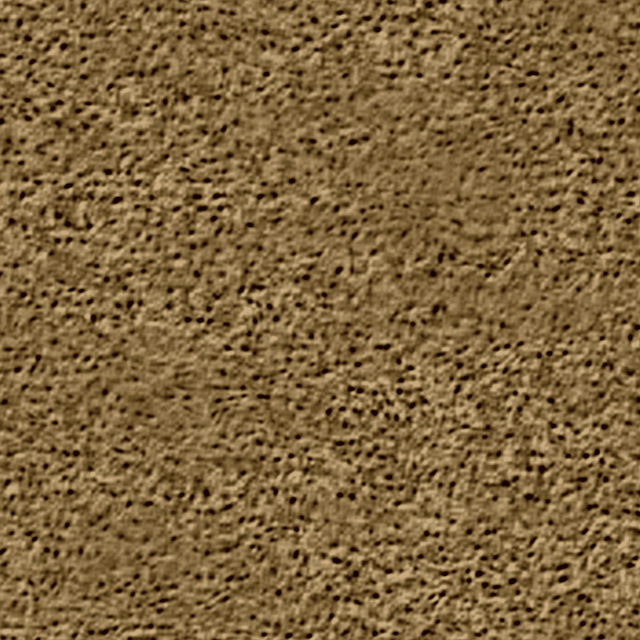
Give the GLSL for this texture, as a WebGL 1 fragment shader.

```glsl
precision highp float;
// Coarse burlap: uneven rows of dark gaps between lumpy tan yarns.
// Jittered soft pits and noise form a height field, lit from one side;
// the resulting tone is mapped onto a brown colour ramp.
uniform vec2 u_resolution;

const vec3 GAP_COLOR   = vec3(0.14, 0.04, 0.00);
const vec3 SHADE_COLOR = vec3(0.37, 0.27, 0.11);
const vec3 YARN_COLOR  = vec3(0.68, 0.57, 0.40);

const vec2  WEAVE_COUNT = vec2(50.0, 47.0);    // gaps across the canvas
const vec2  GAP_RADIUS  = vec2(0.31, 0.24);    // in weave cells
const float GAP_JITTER  = 0.55;
const float GAP_DEPTH   = 3.7;
const float GAP_MEAN    = 0.125;               // average of the gap field
const vec2  GRAIN_COUNT = vec2(92.0, 102.0);
const float GRAIN_DEPTH = 2.6;
const float FIBRE_COUNT = 175.0;
const float FIBRE_DEPTH = 1.5;
const vec2  LIGHT_STEP  = vec2(-0.0026, 0.0040);
const float RELIEF      = 0.7;
const float MEAN_TONE   = 3.3;                 // 0 = gap, 2 = shade, 5 = yarn

float hash(vec2 p) {
  vec3 q = fract(vec3(p.xyx) * 0.1031);
  q += dot(q, q.yzx + 33.33);
  return fract((q.x + q.y) * q.z);
}

// Value noise centred on zero
float noise(vec2 p) {
  vec2 cell = floor(p);
  vec2 f = fract(p);
  f = f * f * (3.0 - 2.0 * f);
  float low  = mix(hash(cell), hash(cell + vec2(1.0, 0.0)), f.x);
  float high = mix(hash(cell + vec2(0.0, 1.0)), hash(cell + 1.0), f.x);
  return mix(low, high, f.y) - 0.5;
}

// Tilted soft pits, one per cell of a staggered grid
float gaps(vec2 p) {
  vec2 home = floor(p);
  float sum = 0.0;
  for (int j = -1; j <= 1; j++) {
    for (int i = -1; i <= 1; i++) {
      vec2 cell = home + vec2(float(i), float(j));
      vec2 jitter = vec2(hash(cell + 11.3), hash(cell + 47.9)) - 0.5;
      vec2 d = p - cell - 0.5 - GAP_JITTER * jitter;
      d.x -= 0.4 * (mod(cell.y, 2.0) - 0.5);
      float tilt = 1.6 * (hash(cell + 83.1) - 0.5);
      float c = cos(tilt);
      float s = sin(tilt);
      d = vec2(c * d.x + s * d.y, c * d.y - s * d.x) / GAP_RADIUS;
      float strength = mix(0.1, 1.0, hash(cell + 129.7));
      sum += strength * exp(-dot(d, d));
    }
  }
  return sum;
}

float height(vec2 p) {
  // Slow and quick bending of the yarn rows
  vec2 bend = 1.3 * vec2(noise(p * 6.0 + 3.7), noise(p * 6.0 + 71.2));
  bend += 0.6 * vec2(noise(p * 24.0 + 19.1), noise(p * 24.0 + 57.4));
  float weave = GAP_DEPTH * (GAP_MEAN - gaps(p * WEAVE_COUNT + bend));
  float grain = GRAIN_DEPTH * noise(p * GRAIN_COUNT + 2.0 * bend);
  float fibre = FIBRE_DEPTH * noise(p * FIBRE_COUNT + 31.6);
  return weave + grain + fibre;
}

vec3 yarnRamp(float tone) {
  vec3 dark = mix(GAP_COLOR, SHADE_COLOR, tone / 2.0);
  vec3 light = mix(SHADE_COLOR, YARN_COLOR, (tone - 2.0) / 3.0);
  return mix(dark, light, step(2.0, tone));
}

void main() {
  vec2 p = gl_FragCoord.xy / u_resolution.y;

  // Worn patches and flat horizontal bands soften the weave
  float patches = noise(p * vec2(4.0, 7.0) + 5.3);
  float bands = noise(p * vec2(6.0, 26.0) + 91.8);
  float contrast = clamp(1.03 + 0.6 * patches + 0.45 * bands, 0.5, 1.4);

  float h = height(p);
  float lit = h + RELIEF * (h - height(p + LIGHT_STEP));
  float tone = MEAN_TONE + contrast * lit + 0.3 * patches;

  gl_FragColor = vec4(yarnRamp(clamp(tone, -0.5, 6.0)), 1.0);
}
```
